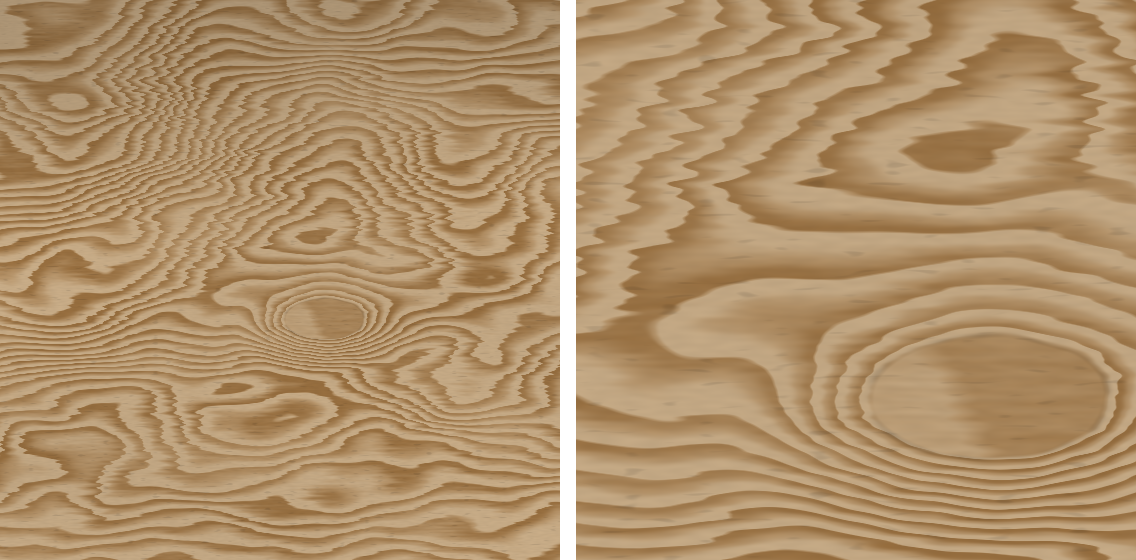
Left, the full canvas; right, a detail of the centre.
Give the GLSL for this texture, as a WebGL 1 fragment shader.

```glsl
precision highp float;
uniform vec2 u_resolution;

vec2 hashGradient(vec2 cell) {
  vec3 k = fract(cell.xyx * vec3(0.1031, 0.1030, 0.0973));
  k += dot(k, k.yzx + 33.33);
  float angle = 6.2832 * fract((k.x + k.y) * k.z);
  return vec2(cos(angle), sin(angle));
}

// Gradient noise, roughly -0.7 to 0.7
float noise(vec2 p) {
  vec2 i = floor(p);
  vec2 f = p - i;
  vec2 u = f * f * f * (f * (f * 6.0 - 15.0) + 10.0);
  float a = dot(hashGradient(i), f);
  float b = dot(hashGradient(i + vec2(1, 0)), f - vec2(1, 0));
  float c = dot(hashGradient(i + vec2(0, 1)), f - vec2(0, 1));
  float d = dot(hashGradient(i + vec2(1, 1)), f - vec2(1, 1));
  return mix(mix(a, b, u.x), mix(c, d, u.x), u.y);
}

// Growth height whose contour lines are the rings
float ringHeight(vec2 p, float knotDistance) {
  float tilt = 0.26 * (p.x - 0.58) * smoothstep(0.3, 0.6, p.y);
  float figure = smoothstep(-0.05, 0.35, p.y) * (1.0 - 0.5 * smoothstep(0.8, 1.0, p.y));
  float h = 30.0 * (p.y - 0.43 - tilt);
  h += figure * 8.0 * noise(p * vec2(2.3, 4.6) + vec2(7.3, 2.1));
  h += (0.4 + 0.6 * figure) * 3.4 * noise(p * vec2(4.7, 9.0) + vec2(3.7, 11.4));
  h += 0.8 * noise(p * vec2(10.0, 21.0) + 31.6);

  // Steep fold in the upper left
  float fold = smoothstep(0.2, 0.44, p.x) - smoothstep(0.48, 0.95, p.x);
  h -= 6.0 * fold * exp(-pow((p.y - 0.71) / 0.16, 2.0));

  // Rings crowd around the knot
  float away = smoothstep(0.9, 2.7, knotDistance);
  return h * mix(0.12, 1.0, away) + 5.5 * exp(1.0 - knotDistance);
}

void main() {
  vec2 p = gl_FragCoord.xy / u_resolution;

  // Fibres run along x and tear the ring edges into teeth
  float fibre = noise(p * vec2(9.0, 150.0));
  float fineFibre = noise(p * vec2(28.0, 250.0) + 17.0);
  vec2 torn = p;
  torn.x += 0.016 * fibre + 0.007 * fineFibre;
  torn.x += 0.018 * noise(p * vec2(6.0, 27.0) + 5.0);

  vec2 knot = (p - vec2(0.579, 0.43)) / vec2(0.072, 0.037);
  knot += 0.06 * vec2(noise(p * 30.0), noise(p * 30.0 + 9.0));
  float knotDistance = length(knot);
  vec2 tornKnot = knot + (torn - p) * vec2(5.0, 0.0);

  // Soft rise into latewood, then a crisp edge
  float ring = fract(ringHeight(torn, length(tornKnot)));
  float late = smoothstep(0.12, 0.86, ring) * (1.0 - smoothstep(0.9, 1.0, ring));
  float strength = 0.84 + 0.4 * noise(p * vec2(4.0, 8.0) + 50.0);
  float tone = late * strength + 0.16 * fibre + 0.14 * fineFibre;

  // Oval patch with a slanted colour change
  float inside = 1.0 - smoothstep(0.95, 1.02, knotDistance);
  float slant = knot.x + 0.3 * knot.y + 0.25 + 0.25 * fibre;
  float patchTone = mix(0.22, 0.66, smoothstep(-0.15, 0.15, slant));
  patchTone += 0.12 * fibre + 0.1 * fineFibre;
  tone = clamp(mix(tone, patchTone, inside), 0.0, 1.0);

  vec3 pale = vec3(0.755, 0.65, 0.51);
  vec3 honey = vec3(0.685, 0.555, 0.395);
  vec3 brown = vec3(0.57, 0.415, 0.235);
  vec3 color = mix(pale, honey, smoothstep(0.0, 0.5, tone));
  color = mix(color, brown, smoothstep(0.4, 1.05, tone));

  // Patch seam and short dark pores
  float seam = 1.0 - smoothstep(0.0, 0.06, abs(knotDistance - 1.0));
  color *= 1.0 - 0.11 * seam * (0.7 + noise(p * 60.0));
  float pore = smoothstep(0.3, 0.55, noise(p * vec2(45.0, 270.0) + 80.0));
  color *= 1.0 - 0.09 * pore;
  color *= 1.0 + 0.035 * noise(p * vec2(70.0, 300.0) + 120.0);

  // Uneven light, dimmer toward the top
  color *= 1.015 - 0.13 * smoothstep(0.55, 1.05, p.y);
  color *= 1.0 + 0.04 * noise(p * vec2(1.5, 3.0) + 90.0);
  gl_FragColor = vec4(color, 1.0);
}
```
